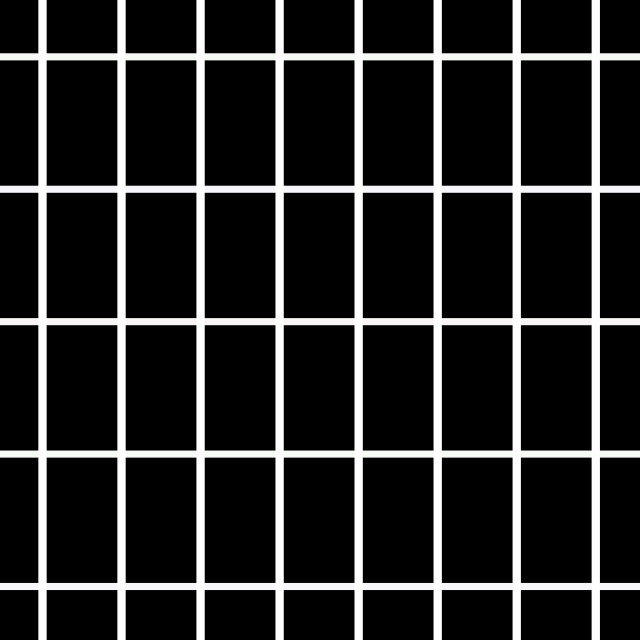
Give the GLSL for this pattern, as a Shadertoy shader.

```glsl
// Draws a white grid of tall rectangular panes on black, with faintly tinted crossbars.

const float TAU = 6.2831853;

const vec2 PERIOD     = vec2(0.1235, 0.2069);   // pane spacing across and up
const vec2 FIRST_LINE = vec2(0.0664, 0.0836);   // centres of the first lines
const vec2 LINE_WIDTH = vec2(0.0130, 0.0111);   // upright and crossbar widths

const vec3 PANE_COLOR    = vec3(0.0);
const vec3 UPRIGHT_COLOR = vec3(0.998);

// Distance to the nearest line of a repeating set
float lineDistance(float position, float first, float period) {
    return abs(fract((position - first) / period + 0.5) - 0.5) * period;
}

// Share of a pixel covered by a line
float lineCoverage(float dist, float width, float pixel) {
    return clamp((0.5 * width - dist) / pixel + 0.5, 0.0, 1.0);
}

// Off-white that drifts through blue, green and pink every three rows
vec3 crossbarColor(float row) {
    vec3 phase = vec3(2.0, 1.0, 0.0);
    return 0.968 + 0.014 * cos(TAU * (row - phase) / 3.0);
}

void mainImage(out vec4 fragColor, in vec2 fragCoord) {
    float pixel = 1.0 / iResolution.y;
    vec2 uv = fragCoord * pixel;

    float upright = lineCoverage(lineDistance(uv.x, FIRST_LINE.x, PERIOD.x), LINE_WIDTH.x, pixel);
    float crossbar = lineCoverage(lineDistance(uv.y, FIRST_LINE.y, PERIOD.y), LINE_WIDTH.y, pixel);
    float row = floor((uv.y - FIRST_LINE.y) / PERIOD.y + 0.5);

    // Uprights lie over the crossbars
    vec3 color = mix(PANE_COLOR, crossbarColor(row), crossbar);
    color = mix(color, UPRIGHT_COLOR, upright);

    fragColor = vec4(color, 1.0);
}
```
